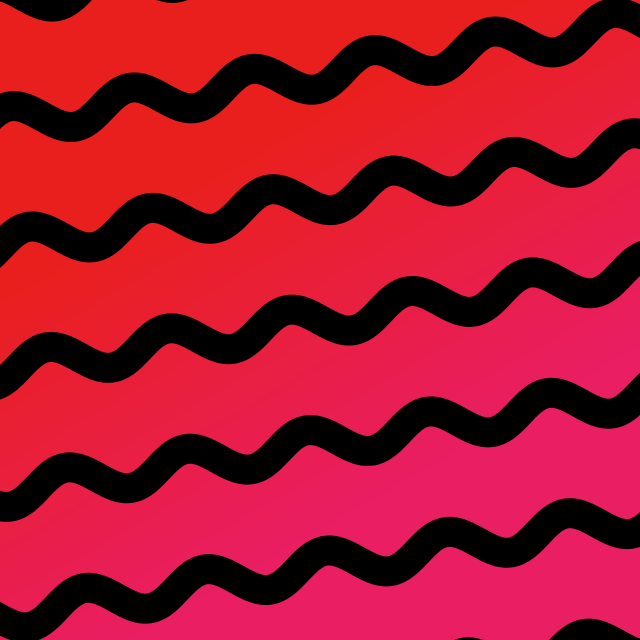
This pattern is drawn by a Shadertoy shader. Its source:

```glsl
// Tilted rows of thick black sine waves over a diagonal red to pink gradient.
#define TILT 0.1536            // row angle in radians
#define PERIOD 0.1904          // wavelength and row spacing, in canvas units
#define OFFSET vec2(0.75, 0.192) // crest and row position, in periods
#define AMPLITUDE 0.123        // wave height, in periods
#define HALF_WIDTH 0.123       // half the stroke width, in periods
#define RAMP_ANGLE 1.0472      // gradient direction, clockwise from right
#define RAMP_START 0.40
#define RAMP_END 0.97
#define RED vec3(0.914, 0.122, 0.118)
#define PINK vec3(0.914, 0.118, 0.388)
#define INK vec3(0.0)

const float TAU = 6.2831853;

// Distance from p to the curve y = AMPLITUDE * cos(TAU * x), by Newton steps.
float waveDistance(vec2 p) {
    float t = p.x;
    for (int i = 0; i < 6; i++) {
        float height = AMPLITUDE * cos(TAU * t);
        float slope = -AMPLITUDE * TAU * sin(TAU * t);
        float bend = -TAU * TAU * height;
        float gap = height - p.y;
        t -= (t - p.x + gap * slope) / max(1.0 + slope * slope + gap * bend, 0.4);
    }
    return length(p - vec2(t, AMPLITUDE * cos(TAU * t)));
}

// Two-colour diagonal ramp, flat beyond both ends.
vec3 background(vec2 uv) {
    vec2 direction = vec2(cos(RAMP_ANGLE), sin(RAMP_ANGLE));
    float along = dot(vec2(uv.x, 1.0 - uv.y), direction);
    return mix(RED, PINK, clamp((along - RAMP_START) / (RAMP_END - RAMP_START), 0.0, 1.0));
}

void mainImage(out vec4 fragColor, in vec2 fragCoord) {
    vec2 uv = fragCoord / iResolution.y;

    // Rotate into row space and fold onto one row.
    vec2 axis = vec2(cos(TILT), sin(TILT));
    vec2 p = vec2(dot(uv, axis), dot(uv, vec2(-axis.y, axis.x))) / PERIOD - OFFSET;
    p = fract(p + 0.5) - 0.5;

    // Stroke with a one-pixel soft edge.
    float pixel = 1.0 / (iResolution.y * PERIOD);
    float stroke = clamp(0.5 - (waveDistance(p) - HALF_WIDTH) / pixel, 0.0, 1.0);

    fragColor = vec4(mix(background(uv), INK, stroke), 1.0);
}
```
